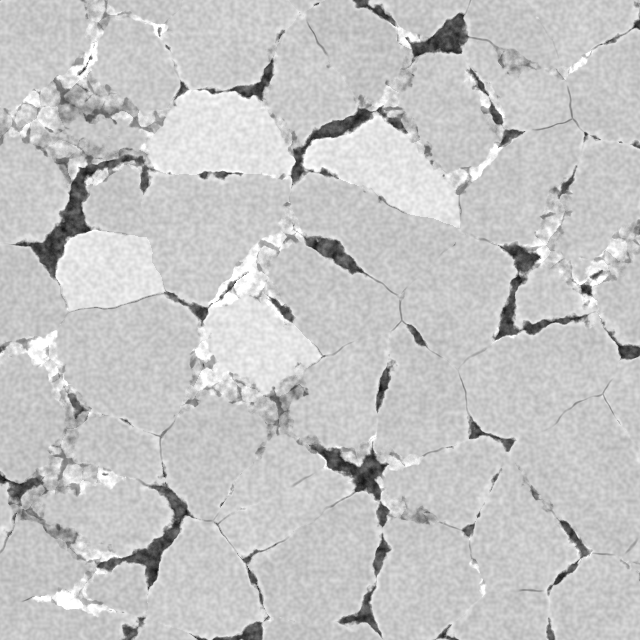
Reproduce this texture procedurally as a WebGL 2 fragment shader.

```glsl
#version 300 es
precision highp float;

uniform vec2 u_resolution;
out vec4 fragColor;

// Layout, in canvas units
const float GRAIN_SCALE = 6.6;
const float FRAGMENT_SCALE = 30.0;
const float WARP = 0.016;
const float SOFTNESS = 0.018;
const float CORNER_ROUNDING = 0.06;
const float SIZE_SPREAD = 0.32;

// Openings between grains, in grain cells
const float MATRIX_BASE = -0.012;
const float MATRIX_GAIN = 0.30;
const float PORE_BASE = -0.036;
const float PORE_GAIN = 0.20;

// Tones
const float GRAIN_TONE = 0.785;
const float BRIGHT_TONE = 0.895;
const float BRIGHT_SHARE = 0.13;
const float PORE_TONE = 0.27;
const float CREVICE_TONE = 0.42;
const float CRACK_DEPTH = 0.26;
const float HALO = 0.09;

vec3 hash3(vec2 cell) {
    uvec3 v = uvec3(uvec2(ivec2(cell)), 17u) * 1664525u + 1013904223u;
    v.x += v.y * v.z; v.y += v.z * v.x; v.z += v.x * v.y;
    v ^= v >> 16u;
    v.x += v.y * v.z; v.y += v.z * v.x; v.z += v.x * v.y;
    return vec3(v >> 8u) / 16777216.0;
}

float cornerSlope(vec2 corner, vec2 offset) {
    float angle = 6.2832 * hash3(corner).x;
    return dot(vec2(cos(angle), sin(angle)), offset);
}

float gradientNoise(vec2 p) {
    vec2 i = floor(p), f = p - i;
    vec2 u = f * f * f * (f * (f * 6.0 - 15.0) + 10.0);
    vec2 e = vec2(1.0, 0.0);
    float low = mix(cornerSlope(i, f), cornerSlope(i + e, f - e), u.x);
    float high = mix(cornerSlope(i + e.yx, f - e.yx), cornerSlope(i + 1.0, f - 1.0), u.x);
    return mix(low, high, u.y);
}

float fbm(vec2 p) {
    float sum = 0.0, amplitude = 1.0;
    for (int octave = 0; octave < 4; octave++) {
        sum += amplitude * gradientNoise(p);
        p = mat2(1.6, 1.2, -1.2, 1.6) * p + 19.7;
        amplitude *= 0.5;
    }
    return sum;
}

// Power diagram: x = rounded edge distance, y = straight edge distance, z = cell id
vec3 cells(vec2 p) {
    vec2 base = floor(p), owner = base, ownerSite = vec2(0.0);
    float nearest = 1e3, id = 0.0;
    for (int y = -2; y <= 2; y++)
    for (int x = -2; x <= 2; x++) {
        vec2 cell = base + vec2(x, y);
        vec3 h = hash3(cell);
        vec2 site = cell + h.xy - p;
        float power = dot(site, site) - SIZE_SPREAD * h.z;
        if (power < nearest) {
            nearest = power; owner = cell; ownerSite = site;
            id = fract(h.z * 57.0);
        }
    }
    float straight = 1e3, total = 1e-9;
    for (int y = -2; y <= 2; y++)
    for (int x = -2; x <= 2; x++) {
        vec2 cell = base + vec2(x, y);
        if (cell == owner) continue;
        vec3 h = hash3(cell);
        vec2 site = cell + h.xy - p;
        float power = dot(site, site) - SIZE_SPREAD * h.z;
        float edge = 0.5 * (power - nearest) / max(length(site - ownerSite), 0.01);
        straight = min(straight, edge);
        total += exp(-edge / CORNER_ROUNDING);
    }
    return vec3(-CORNER_ROUNDING * log(total), straight, id);
}

void main() {
    vec2 uv = gl_FragCoord.xy / u_resolution.y;
    vec2 p = uv + WARP * vec2(fbm(uv * 9.0), fbm(uv * 9.0 + 37.0));
    float rough = fbm(uv * 38.0 + 5.0);
    float speckle = fbm(uv * 68.0 + 71.0);
    float grit = 0.09 * gradientNoise(uv * 145.0) + 0.06 * gradientNoise(uv * 72.0 + 9.0);

    // Solid grains with faint cloudiness and partial hairline cracks
    vec3 grain = cells(p * GRAIN_SCALE + 3.0);
    float bright = step(1.0 - BRIGHT_SHARE, grain.z);
    float tone = mix(GRAIN_TONE + 0.04 * (grain.z - 0.45), BRIGHT_TONE, bright);
    tone += 0.03 * fbm(uv * 14.0);
    float crack = 1.0 - smoothstep(0.0, SOFTNESS, grain.y);
    tone -= CRACK_DEPTH * crack * smoothstep(-0.1, 0.35, fbm(uv * 10.0 + 23.0));

    // Fragmented matrix, from dull clay to pale cement
    vec3 fragment = cells(p * FRAGMENT_SCALE);
    float cement = fbm(uv * 7.0 + 53.0);
    float matrixTone = mix(0.66, 0.92, fragment.z) + 0.34 * cement + 0.24 * speckle;
    float crevice = 1.0 - smoothstep(-0.06, 0.08, fragment.x - 0.32 * rough + 0.02);
    matrixTone = mix(matrixTone, CREVICE_TONE + 0.3 * cement, 0.75 * crevice);
    float matrixWidth = MATRIX_BASE + MATRIX_GAIN * fbm(uv * 4.2 + 11.0) + 0.07 * rough;
    tone = mix(tone, matrixTone, smoothstep(-SOFTNESS, SOFTNESS, matrixWidth - grain.x));

    // Dark pores at the junctions, edged by a pale rim
    float poreWidth = PORE_BASE + PORE_GAIN * fbm(uv * 6.5 + 89.0) + 0.06 * rough;
    float poreDepth = poreWidth - grain.x;
    tone += HALO * smoothstep(-0.07, -0.01, poreDepth);
    float poreTone = PORE_TONE + 0.22 * speckle + 0.16 * rough;
    tone = mix(tone, poreTone, smoothstep(-SOFTNESS, SOFTNESS, poreDepth));

    fragColor = vec4(vec3(clamp(tone + grit, 0.08, 1.0)), 1.0);
}
```
